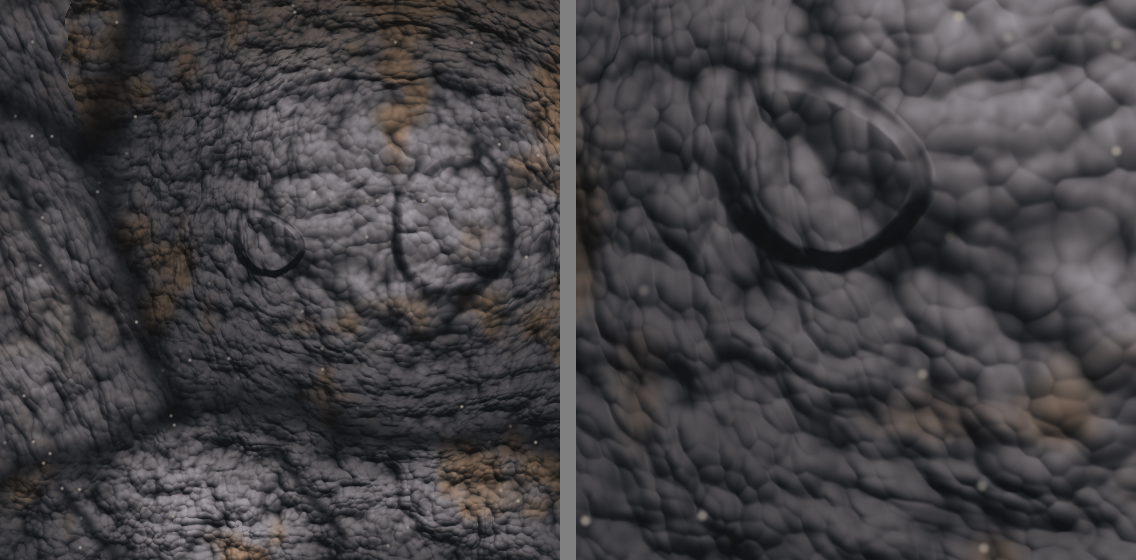
Left: the whole. Right: its middle third, enlarged.
Reproduce this texture procedurally as a Shadertoy shader.

```glsl
// Dark botryoidal mineral crust: clustered grey domes split by deep creases.

const vec3 LIGHT = vec3(0.15, 0.60, 0.80);
const vec3 SHADOW_TINT = vec3(0.95, 0.99, 1.11);
const vec3 BRIGHT_TINT = vec3(1.02, 0.985, 1.02);
const vec3 RUST_TINT = vec3(1.16, 0.99, 0.80);
const vec3 GLINT_COLOR = vec3(0.72, 0.68, 0.62);
const vec2 MAIN_DOME = vec2(0.72, 0.62);

// Broad lit lobes: centre and radii, with their brightness
const vec4 LOBES[8] = vec4[8](
    vec4(0.70, 0.63, 0.30, 0.25), vec4(0.50, 0.83, 0.14, 0.10),
    vec4(0.36, 0.08, 0.22, 0.14), vec4(0.80, 0.10, 0.25, 0.10),
    vec4(0.08, 0.50, 0.11, 0.17), vec4(0.05, 0.28, 0.20, 0.10),
    vec4(1.00, 0.72, 0.10, 0.15), vec4(0.08, 0.93, 0.12, 0.08));
const float LOBE_GAIN[8] = float[8](0.25, 0.09, 0.26, 0.20, 0.17, 0.13, 0.11, 0.09);

// Creases as line segments: start and end
const vec4 CREASES[9] = vec4[9](
    vec4(0.17, 0.75, 0.31, 0.28), vec4(0.31, 0.28, 0.00, 0.10),
    vec4(0.00, 0.78, 0.17, 0.75), vec4(0.17, 0.75, 0.24, 1.00),
    vec4(0.31, 0.28, 0.60, 0.235), vec4(0.60, 0.235, 1.00, 0.20),
    vec4(0.47, 0.20, 0.62, 0.03), vec4(0.00, 0.68, 0.17, 0.38),
    vec4(0.13, 0.12, 0.20, 0.00));

// Nested nodules: centre and radii
const vec4 NODULES[3] = vec4[3](
    vec4(0.70, 0.62, 0.20, 0.19), vec4(0.81, 0.60, 0.10, 0.14),
    vec4(0.48, 0.58, 0.055, 0.06));

vec2 hash2(vec2 p) {
    vec3 q = fract(p.xyx * vec3(0.1031, 0.1030, 0.0973));
    q += dot(q, q.yzx + 33.33);
    return fract((q.xx + q.yz) * q.zy);
}

float noise(vec2 p) {
    vec2 i = floor(p), f = fract(p);
    f = f * f * (3.0 - 2.0 * f);
    return mix(mix(hash2(i).x, hash2(i + vec2(1, 0)).x, f.x),
               mix(hash2(i + vec2(0, 1)).x, hash2(i + vec2(1, 1)).x, f.x), f.y);
}

vec2 noise2(vec2 p) {
    return vec2(noise(p), noise(p + 37.7)) - 0.5;
}

// Smoothed squared distance to the nearest cell centre
float cellDepth(vec2 p) {
    vec2 cell = floor(p), f = fract(p);
    float sum = 0.0;
    for (int y = -1; y <= 1; y++)
    for (int x = -1; x <= 1; x++) {
        vec2 o = vec2(x, y);
        vec2 d = o + 0.1 + 0.8 * hash2(cell + o) - f;
        sum += exp(-14.0 * dot(d, d));
    }
    return -log(sum + 1e-7) / 14.0;
}

float segmentDistance(vec2 p, vec2 a, vec2 b) {
    vec2 pa = p - a, ba = b - a;
    return length(pa - ba * clamp(dot(pa, ba) / dot(ba, ba), 0.0, 1.0));
}

// Squeeze the domes toward the rim of the main mass, or along the left flank
vec2 foreshorten(vec2 p, bool onFlank) {
    if (onFlank) return mat2(0.9, -0.4, 0.4, 0.9) * p * vec2(1.5, 0.9) + 3.0;
    vec2 d = p - MAIN_DOME;
    return MAIN_DOME + d * (1.0 + 0.5 * smoothstep(0.15, 0.5, length(d)));
}

// x: height, y: cavity depth
vec2 surface(vec2 p, bool onFlank) {
    vec2 q = foreshorten(p, onFlank);
    q += 0.022 * noise2(q * 9.0) + 0.007 * noise2(q * 32.0);
    vec4 amps = vec4(0.22, 0.30, 0.34, 0.24);
    vec2 result = vec2(0.0);
    float scale = 6.0;
    for (int i = 0; i < 4; i++) {
        float depth = cellDepth(q * scale + float(i) * 17.3);
        result += amps[i] * depth * vec2(-1.0 / scale, 1.0);
        scale *= 2.1;
    }
    vec2 w = p + 0.06 * noise2(p * 11.0);
    for (int i = 0; i < 3; i++) {
        float e = length((w - NODULES[i].xy) / NODULES[i].zw);
        result.x += 0.018 * smoothstep(1.15, 0.85, e);
        result.y += 0.20 * exp(-pow((e - 1.05) / 0.07, 2.0));
    }
    return result;
}

float lobeLight(vec2 p) {
    float light = 0.13;
    for (int i = 0; i < 8; i++) {
        vec2 d = (p - LOBES[i].xy) / LOBES[i].zw;
        light += LOBE_GAIN[i] * exp(-dot(d, d));
    }
    return light;
}

float creaseShade(vec2 p) {
    float shade = 1.0;
    for (int i = 0; i < 9; i++) {
        float width = i < 6 ? 0.030 : 0.014;
        float d = segmentDistance(p, CREASES[i].xy, CREASES[i].zw) / width;
        shade *= 1.0 - 0.7 * exp(-d * d);
    }
    return shade;
}

float glints(vec2 p) {
    vec2 cell = floor(p * 60.0), h = hash2(cell + 91.0);
    float d = length(fract(p * 60.0) - 0.3 - 0.4 * hash2(cell + 53.0));
    return step(0.975, h.x) * smoothstep(0.28, 0.05, d) * h.y;
}

void mainImage(out vec4 fragColor, in vec2 fragCoord) {
    vec2 p = fragCoord / iResolution.xy;
    vec2 w = p + 0.06 * noise2(p * 8.0) + 0.02 * noise2(p * 28.0);
    bool onFlank = w.x + 0.3 * w.y < 0.394 && w.y > 0.1 + 0.57 * w.x;

    // Relief lighting
    vec2 e = vec2(0.002, 0.0);
    vec2 s = surface(p, onFlank);
    vec2 slope = vec2(surface(p + e.xy, onFlank).x, surface(p + e.yx, onFlank).x) - s.x;
    vec3 normal = normalize(vec3(-slope / e.x, 1.0));
    float relief = pow(max(dot(normal, LIGHT) / LIGHT.z, 0.05), 1.2);
    float cavity = 1.0 - 0.75 * smoothstep(0.20, 0.60, s.y);
    float value = 0.07 + lobeLight(w) * relief * cavity * creaseShade(w);
    value *= 0.86 + 0.16 * noise(p * 150.0) + 0.14 * noise(p * 45.0);

    // Cool shadows, mauve lights, rusty patches and tiny glints
    vec3 color = value * mix(SHADOW_TINT, BRIGHT_TINT, smoothstep(0.10, 0.32, value));
    float rust = smoothstep(0.50, 0.80, 0.6 * noise(p * 7.0 + 4.0) + 0.4 * noise(p * 24.0));
    rust += 0.5 * smoothstep(0.82, 1.0, p.y) * smoothstep(0.25, 0.5, p.x);
    color *= mix(vec3(1.0), RUST_TINT, onFlank ? 0.2 * rust : min(rust, 1.0));
    color = mix(color, GLINT_COLOR, 0.7 * glints(p));
    fragColor = vec4(clamp(color, 0.0, 1.0), 1.0);
}
```
